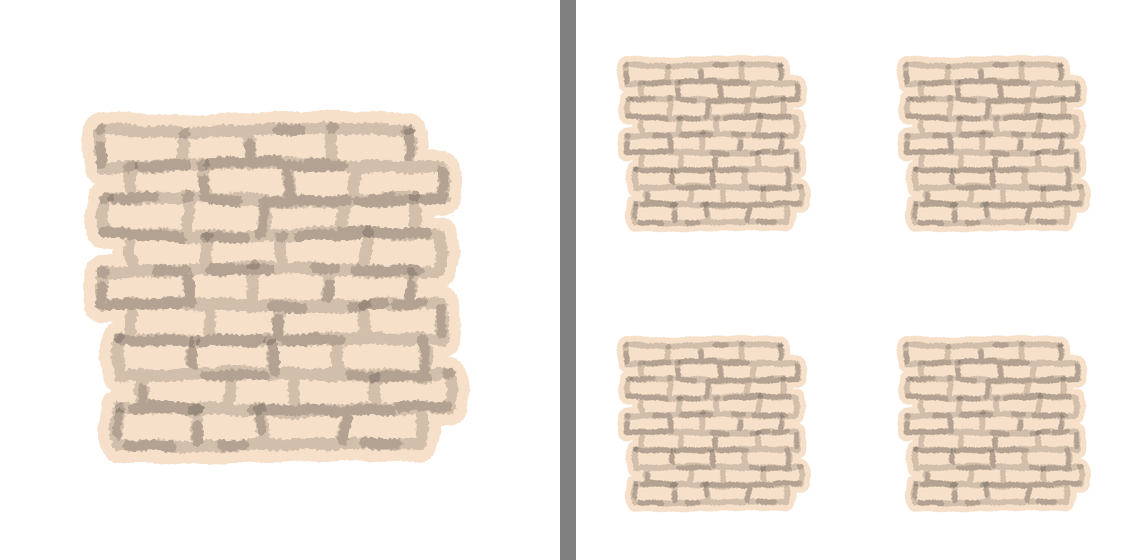
Left, the tile; right, the same tile 2 across and 2 down.
Reproduce this texture procedurally as a three.js fragment shader.

```glsl
// A patch of hand-inked brickwork: nine staggered courses of four bricks on white.
// Strokes are segment distances between jittered corners; three layers of thin
// wash darken a cream halo, and wrapped cellular noise frays every edge.
varying vec2 vUv;

const float TAU = 6.2831853;
const int COURSES = 9;
const int BRICKS = 4;
const float COURSE_HEIGHT = 0.0624;
const float BRICK_WIDTH = 0.1367;
const float WALL_TOP = 0.768;
const float INK_RADIUS = 0.0102;
const float HALO_RADIUS = 0.0312;
const float WASH = 0.85;
const vec3 PAPER = vec3(1.0);
const vec3 CREAM = vec3(0.97, 0.88, 0.79);

float hash(vec2 p, float seed) {
  return fract(sin(dot(p, vec2(127.1, 311.7)) + seed * 74.7) * 4375.85);
}

// Distance to the nearest scattered point; cells wrap at the canvas edge.
float cellular(vec2 uv, float cells) {
  vec2 p = uv * cells;
  vec2 base = floor(p);
  float nearest = 2.0;
  for (int y = -1; y <= 1; y++) {
    for (int x = -1; x <= 1; x++) {
      vec2 cell = base + vec2(float(x), float(y));
      vec2 id = mod(cell, cells);
      vec2 point = cell + vec2(hash(id, 1.0), hash(id, 2.0));
      nearest = min(nearest, length(p - point));
    }
  }
  return nearest;
}

float segment(vec2 p, vec2 a, vec2 b) {
  vec2 ab = b - a;
  float t = clamp(dot(p - a, ab) / max(dot(ab, ab), 1e-6), 0.0, 1.0);
  return length(p - a - ab * t);
}

float cover(float distance, float radius) {
  return 1.0 - smoothstep(-0.0011, 0.0011, distance - radius);
}

// Height of a wavy bed line, counted from the top.
float bedHeight(float line, float x) {
  return WALL_TOP - line * COURSE_HEIGHT
    + 0.0042 * sin(TAU * 2.0 * x + line * 2.1)
    + 0.0025 * sin(TAU * 5.0 * x + line * 4.7);
}

// Corner where a joint of a course meets a bed line.
vec2 corner(float course, float joint, float line) {
  float inner = step(0.5, joint) * step(joint, float(BRICKS) - 0.5);
  float left = 0.188 + 0.051 * mod(course, 2.0) + 0.019 * smoothstep(5.0, 6.0, course);
  float jitter = (hash(vec2(joint, course), 3.0) - 0.5) * mix(0.012, 0.03, inner);
  float slant = (hash(vec2(joint, line), 4.0 + course) - 0.5) * mix(0.007, 0.014, inner);
  float x = left + joint * BRICK_WIDTH + jitter + slant;
  return vec2(x, bedHeight(line, x));
}

// A second pass of ink over a random part of a stroke; far away when skipped.
float repass(vec2 p, vec2 a, vec2 b, vec2 id, float seed, float chance) {
  float from = 0.45 * hash(id, seed);
  float to = 0.55 + 0.5 * hash(id, seed + 1.0);
  vec2 nudge = (vec2(hash(id, seed + 2.0), hash(id, seed + 3.0)) - 0.5) * 0.006;
  float skipped = step(chance, hash(id, seed + 4.0));
  return segment(p, mix(a, b, from) + nudge, mix(a, b, to) + nudge) + skipped;
}

void main() {
  // Hand wobble and frayed edges
  vec2 p = vUv;
  p.y += 0.0016 * sin(TAU * 11.0 * vUv.x + 3.0 * sin(TAU * 3.0 * vUv.y));
  p.x += 0.0016 * sin(TAU * 13.0 * vUv.y + 3.0 * sin(TAU * 2.0 * vUv.x));
  float fray = cellular(vUv, 128.0) - 0.47;

  float firstInk = 1.0;
  float secondInk = 1.0;
  float dabs = 1.0;
  float wall = 1.0;

  for (int row = 0; row < COURSES; row++) {
    for (int col = 0; col <= BRICKS; col++) {
      float course = float(row);
      float joint = float(col);
      vec2 id = vec2(joint, course);
      vec2 top = corner(course, joint, course);
      vec2 bottom = corner(course, joint, course + 1.0);

      // Upright joint, bowed outward at the wall ends
      float bow = (hash(id, 9.0) - 0.5) * 0.009;
      if (col == 0) bow = -0.005;
      if (col == BRICKS) bow = 0.005;
      vec2 middle = 0.5 * (top + bottom) + vec2(bow, 0.0);
      firstInk = min(firstInk, min(segment(p, top, middle), segment(p, middle, bottom)));
      secondInk = min(secondInk, repass(p, top, bottom, id, 10.0, 0.5));

      // Dark dab where strokes cross
      vec2 smear = vec2(0.009, 0.004) * (hash(id, 16.0) - 0.3);
      dabs = min(dabs, segment(p, top - smear, top + smear) + step(0.5, hash(id, 17.0)));

      // Bed strokes above and below the brick
      if (col < BRICKS) {
        vec2 topNext = corner(course, joint + 1.0, course);
        vec2 bottomNext = corner(course, joint + 1.0, course + 1.0);
        firstInk = min(firstInk, segment(p, top, topNext));
        firstInk = min(firstInk, segment(p, bottom, bottomNext));
        secondInk = min(secondInk, repass(p, top, topNext, id, 20.0, 0.55));
        secondInk = min(secondInk, repass(p, bottom, bottomNext, id, 30.0, 0.5));
        wall = min(wall, segment(p, middle, 0.5 * (topNext + bottomNext)));
      }
    }
  }

  // Halo, then one multiply per layer of ink
  float halo = cover(min(wall, firstInk) + fray * 0.003, HALO_RADIUS);
  float edge = fray * 0.0065;
  float layers = cover(firstInk + edge, INK_RADIUS)
    + cover(secondInk + edge, INK_RADIUS * 0.9)
    + cover(dabs + edge, INK_RADIUS * 0.85);
  gl_FragColor = vec4(mix(PAPER, CREAM, halo) * pow(WASH, layers), 1.0);
}
```
